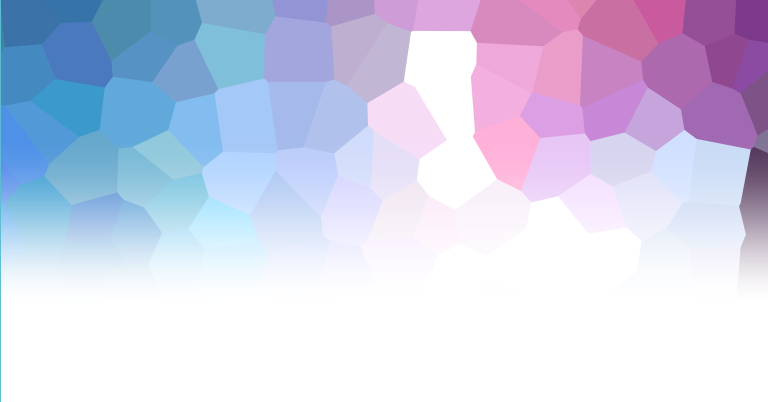
Give the GLSL for this background, as a WebGL 2 fragment shader.

```glsl
#version 300 es
precision highp float;
// Faceted pastel backdrop: a jittered Voronoi mosaic whose cells take flat
// colours from horizontal ramps (blue, pink, plum), with a white clearing in
// the middle and a soft fade to white across the lower part.

#define ASPECT 1.91        // width of the design space, its height is 1
#define CELL_ROWS 7.6      // mosaic cells per canvas height
#define JITTER 0.82        // irregularity of the cells
#define TINT_VARIATION 0.09
#define FADE_BOTTOM 0.235
#define FADE_TOP 0.66
#define PLUM_EDGE 1.80     // left limit of the dark strip on the right

uniform vec2 u_resolution;
out vec4 fragColor;

const vec3 WHITE = vec3(1.0);
const vec3 PLUM = vec3(0.33, 0.22, 0.36);
const vec3 ROSE = vec3(1.0, 0.69, 0.85);
const vec3 CYAN_RIM = vec3(0.36, 0.74, 0.82);

// Colour ramps from left to right, one for each height
const vec3 TOP[8] = vec3[8](
  vec3(.21, .48, .65), vec3(.25, .46, .69), vec3(.42, .71, .84), vec3(.64, .56, .79),
  vec3(.91, .69, .84), vec3(.86, .53, .70), vec3(.74, .34, .63), vec3(.48, .22, .55));
const vec3 UPPER[8] = vec3[8](
  vec3(.25, .51, .85), vec3(.28, .61, .80), vec3(.57, .72, .90), vec3(.70, .76, .87),
  vec3(1., .85, .95), vec3(.89, .60, .82), vec3(.71, .44, .77), vec3(.50, .30, .57));
const vec3 MIDDLE[8] = vec3[8](
  vec3(.31, .57, .89), vec3(.43, .64, .80), vec3(.64, .88, .98), vec3(.78, .82, .98),
  vec3(.98, .84, .97), vec3(.93, .82, .98), vec3(.83, .83, .98), vec3(.76, .88, .94));
const vec3 LOWER[8] = vec3[8](
  vec3(.25, .63, .91), vec3(.28, .55, .77), vec3(.53, .84, 1.), vec3(.75, .76, .98),
  vec3(.98, .90, .97), vec3(1., .96, .98), vec3(.83, .83, .97), vec3(.76, .80, .92));

vec3 hash3(vec2 p) {
  vec3 q = fract(p.xyx * vec3(.1031, .1030, .0973));
  q += dot(q, q.yxz + 33.33);
  return fract((q.xxy + q.yzz) * q.zyx);
}

vec3 ramp(vec3 stops[8], float u) {
  float t = clamp(u, 0.0, 0.999) * 7.0;
  int i = int(t);
  return mix(stops[i], stops[i + 1], fract(t));
}

float capsule(vec2 p, vec2 a, vec2 b, float radius) {
  vec2 ab = b - a;
  float t = clamp(dot(p - a, ab) / dot(ab, ab), 0.0, 1.0);
  return length(p - a - ab * t) - radius;
}

// Seed point of a grid cell, in design space
vec2 seedOf(vec2 id) {
  return (id + 0.5 + JITTER * (hash3(id + 41.0).xy - 0.5)) / CELL_ROWS;
}

// Flat colour of a mosaic cell
vec3 cellColor(vec2 id) {
  vec2 seed = seedOf(id);
  float u = seed.x / ASPECT;
  vec3 color = mix(ramp(LOWER, u), ramp(MIDDLE, u), smoothstep(0.43, 0.60, seed.y));
  color = mix(color, ramp(UPPER, u), smoothstep(0.60, 0.76, seed.y));
  color = mix(color, ramp(TOP, u), smoothstep(0.76, 0.95, seed.y));
  color += TINT_VARIATION * (hash3(id + 97.0) - 0.5);

  // Dark strip on the right
  float strip = step(PLUM_EDGE, seed.x) * (1.0 - smoothstep(0.58, 0.72, seed.y));
  color = mix(color, PLUM, strip);

  // White clearing: an upright arm and a broad foot, with a rose accent
  float arm = capsule(seed, vec2(1.124, 0.789), vec2(1.149, 0.527), 0.075);
  float foot = capsule(seed, vec2(1.13, 0.35), vec2(1.505, 0.35), 0.10);
  color = mix(color, WHITE, step(min(arm, foot), 0.0));
  float accent = 1.0 - smoothstep(0.06, 0.10, distance(seed, vec2(1.25, 0.66)));
  return clamp(mix(color, ROSE, accent), 0.0, 1.0);
}

// Two nearest cells, blended over one pixel at their shared edge
vec3 mosaic(vec2 p, float pixel) {
  vec2 home = floor(p * CELL_ROWS), nearId = home, nextId = home;
  float nearD = 1e3, nextD = 1e3;
  for (int y = -2; y <= 2; y++)
    for (int x = -2; x <= 2; x++) {
      vec2 id = home + vec2(x, y);
      float d = distance(p, seedOf(id));
      if (d < nearD) {
        nextD = nearD; nextId = nearId;
        nearD = d; nearId = id;
      } else if (d < nextD) {
        nextD = d; nextId = id;
      }
    }
  float gap = distance(seedOf(nearId), seedOf(nextId));
  float edge = (nextD * nextD - nearD * nearD) / (2.0 * gap);
  return mix(cellColor(nextId), cellColor(nearId), clamp(0.5 + edge / pixel, 0.0, 1.0));
}

void main() {
  vec2 uv = gl_FragCoord.xy / u_resolution;
  vec3 color = mosaic(uv * vec2(ASPECT, 1.0), 1.0 / u_resolution.y);
  color = mix(WHITE, color, smoothstep(FADE_BOTTOM, FADE_TOP, uv.y));

  // Hairline along the left border
  color = mix(CYAN_RIM, color, smoothstep(0.0005, 0.002, uv.x));
  fragColor = vec4(color, 1.0);
}
```
